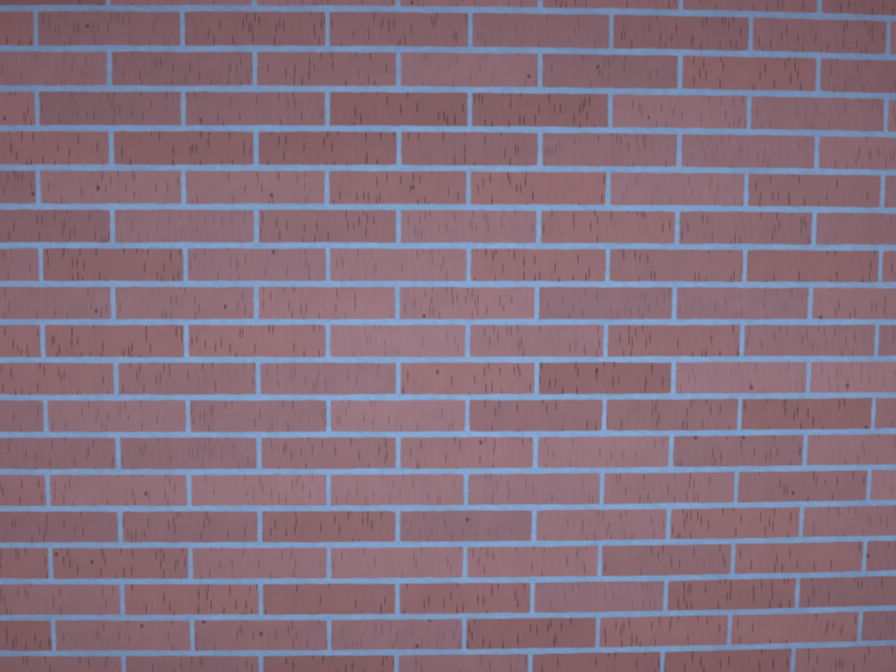
This texture is drawn by a Shadertoy shader. Its source:

```glsl
// Running-bond wall of pinkish red bricks with pale blue mortar, seen at a slight angle.

const vec3 BRICK = vec3(0.568, 0.442, 0.482);
const vec3 BRICK_WARM = vec3(0.555, 0.400, 0.410);
const vec3 MORTAR = vec3(0.505, 0.630, 0.790);
const vec2 PITCH = vec2(0.212, 0.0568);       // brick plus joint, in canvas heights
const vec2 JOINT = vec2(0.0072, 0.0094);      // joint widths, in canvas heights

float hash(vec2 p) {
    p = fract(p * vec2(0.1031, 0.1137));
    p += dot(p, p.yx + 33.33);
    return fract((p.x + p.y) * p.x * 97.3);
}

vec2 hash2(vec2 p) {
    return vec2(hash(p + 11.7), hash(p + 53.1));
}

// Layered sines, roughly in -1..1
float waves(vec2 p, float seed) {
    float sum = 0.0;
    float gain = 0.5;
    for (int i = 0; i < 4; i++) {
        sum += gain * sin(p.x + 1.7 * sin(p.y + seed)) * cos(p.y - 0.6 * p.x + seed);
        p = mat2(1.5, 1.1, -1.1, 1.5) * p + 2.3;
        gain *= 0.6;
    }
    return sum;
}

// Cellular noise: x = distance to nearest point, y = random value of its cell
vec2 cells(vec2 p) {
    vec2 base = floor(p);
    vec2 best = vec2(8.0, 0.0);
    for (int j = -1; j <= 1; j++) {
        for (int i = -1; i <= 1; i++) {
            vec2 id = base + vec2(i, j);
            float d = length(id + hash2(id) - p);
            if (d < best.x) best = vec2(d, hash(id));
        }
    }
    return best;
}

float roundBox(vec2 p, vec2 halfSize, float radius) {
    vec2 q = abs(p) - halfSize + radius;
    return length(max(q, 0.0)) + min(max(q.x, q.y), 0.0) - radius;
}

// Canvas position (0..1, y down) to wall position in columns and rows
vec2 wallCoord(vec2 p) {
    float x = 0.413 + (p.x - 0.413) * (1.0 + 0.03 * p.y + 0.035 * p.y * p.y);
    float y = 0.48 + (p.y - 0.48) * (1.0 + 0.034 * p.x * p.x * p.x);
    float column = 6.177 * (x - 0.039) + 0.253 * (x - 0.039) * (x - 0.525);
    float row = 17.13 * (y - 0.0122) + 1.167 * (y - 0.0122) * (y - 0.479);
    return vec2(column, row);
}

// Sparse upright scratches; coverage is the share of cells that carry one
float scratches(vec2 p, vec2 density, float coverage) {
    vec2 c = cells(p * density);
    return (1.0 - smoothstep(0.12, 0.5, c.x)) * step(1.0 - coverage, c.y);
}

vec3 brickColor(vec2 id, vec2 p) {
    float tone = hash(id + 7.0);
    float warmth = hash(id + 31.0);
    vec3 color = mix(BRICK, BRICK_WARM, 0.75 * warmth * warmth);
    color *= 0.955 + 0.09 * tone;

    // Cloudy patches, fine upright grain, scratches and small pits
    color *= 1.0 + 0.022 * waves(p * vec2(23.0, 31.0), tone * 6.0);
    color *= 1.0 + 0.022 * waves(p * vec2(330.0, 38.0), 2.0);
    float marks = scratches(p, vec2(190.0, 42.0), 0.22);
    color *= 1.0 - 0.13 * marks * (0.5 + warmth);
    color *= 1.0 - 0.28 * scratches(p + 4.0, vec2(120.0, 95.0), 0.012);
    return color;
}

vec3 mortarColor(vec2 p) {
    float grain = waves(p * vec2(150.0, 170.0), 1.0);
    float stain = waves(p * vec2(17.0, 29.0), 4.0);
    return MORTAR * (1.0 + 0.05 * grain + 0.03 * stain);
}

void mainImage(out vec4 fragColor, in vec2 fragCoord) {
    vec2 uv = fragCoord / iResolution.xy;
    uv.y = 1.0 - uv.y;
    vec2 p = uv * vec2(4.0 / 3.0, 1.0);

    // Brick layout, every other row shifted by half a brick
    vec2 wall = wallCoord(uv);
    float row = floor(wall.y);
    wall.x -= 0.5 * mod(row, 2.0);
    vec2 id = vec2(floor(wall.x), row);
    vec2 local = (fract(wall) - 0.5) * PITCH;
    local.x += 0.0024 * (hash(id.yy + 3.0) - 0.5);

    // Slightly uneven outline with a soft edge
    float edge = roundBox(local, 0.5 * (PITCH - JOINT), 0.0025);
    edge += 0.0010 * waves(p * vec2(75.0, 90.0), 5.0);
    float soft = max(0.0021, 0.8 / iResolution.y);
    float joint = smoothstep(-soft, soft * 1.15, edge);
    vec3 color = mix(brickColor(id + 20.0, p), mortarColor(p), joint);

    // Light falls off toward the corners, blue and green a little faster
    vec2 off = uv - vec2(0.52, 0.55);
    float light = 1.03 - dot(off * off, vec2(0.36, 0.50));
    color *= pow(vec3(light), vec3(1.0, 1.25, 1.22));

    fragColor = vec4(clamp(color, 0.0, 1.0), 1.0);
}
```
